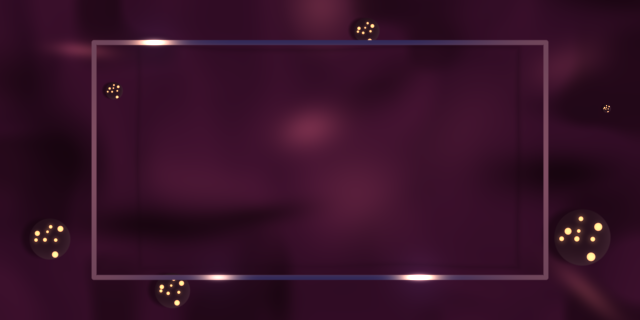
Give the GLSL for this background, as a Shadertoy shader.

```glsl
// Dark plum satin with a glinting metal frame and glossy spheres.
const vec3 PLUM = vec3(0.185, 0.045, 0.140);
const vec3 WINE = vec3(0.270, 0.073, 0.195);
const vec3 SHADE = vec3(0.080, 0.015, 0.050);
const vec3 ROSE = vec3(0.250, 0.130, 0.130);
const vec3 METAL = vec3(0.470, 0.290, 0.370);
const vec3 INDIGO = vec3(0.230, 0.180, 0.360);
const vec3 GOLD = vec3(1.000, 0.760, 0.430);
const vec2 FRAME_CENTRE = vec2(1.0, 0.5);
const vec2 FRAME_HALF = vec2(0.706, 0.367);
const float FRAME_WIDTH = 0.0078;
const int LIGHTS = 8, DARKS = 8, BALLS = 6, LAMPS = 8, GLINTS = 3;

// Soft ellipses: centre, radii; then angle, strength
const vec4 LIGHT[LIGHTS] = vec4[LIGHTS](
    vec4(1.01, 0.99, 0.10, 0.11), vec4(0.97, 0.60, 0.10, 0.065),
    vec4(0.26, 0.84, 0.09, 0.025), vec4(1.12, 0.39, 0.13, 0.15),
    vec4(1.77, 0.80, 0.11, 0.06), vec4(1.83, 0.09, 0.12, 0.035),
    vec4(0.62, 0.42, 0.20, 0.08), vec4(1.42, 0.58, 0.20, 0.13));
const vec2 LIGHT_TURN[LIGHTS] = vec2[LIGHTS](
    vec2(0.0, 0.75), vec2(0.2, 0.85), vec2(-0.1, 0.85), vec2(0.6, 0.40),
    vec2(0.4, 0.45), vec2(-0.7, 0.80), vec2(-0.2, 0.20), vec2(0.7, 0.16));
const vec4 DARK[DARKS] = vec4[DARKS](
    vec4(1.74, 0.44, 0.18, 0.065), vec4(0.48, 0.30, 0.24, 0.055),
    vec4(0.78, 0.32, 0.19, 0.040), vec4(0.20, 0.52, 0.16, 0.10),
    vec4(0.04, 0.76, 0.13, 0.10), vec4(1.92, 0.99, 0.22, 0.06),
    vec4(1.20, 0.73, 0.16, 0.07), vec4(0.87, 0.06, 0.05, 0.12));
const vec2 DARK_TURN[DARKS] = vec2[DARKS](
    vec2(0.0, 0.90), vec2(-0.1, 0.85), vec2(0.15, 0.65), vec2(-0.8, 0.75),
    vec2(-0.5, 0.60), vec2(-0.2, 0.75), vec2(0.6, 0.35), vec2(0.1, 0.55));
// Spheres: centre, radius
const vec3 BALL[BALLS] = vec3[BALLS](
    vec3(1.146, 0.904, 0.040), vec3(0.357, 0.716, 0.027),
    vec3(1.896, 0.661, 0.013), vec3(0.156, 0.253, 0.064),
    vec3(1.820, 0.258, 0.088), vec3(0.539, 0.092, 0.055));
// Reflected lamps: position and size in sphere radii
const vec3 LAMP[LAMPS] = vec3[LAMPS](
    vec3(-0.20, -0.10, 0.09), vec3(0.33, -0.05, 0.08),
    vec3(0.50, 0.43, 0.14), vec3(0.30, -0.75, 0.15),
    vec3(-0.58, 0.22, 0.12), vec3(0.02, 0.62, 0.08),
    vec3(-0.68, -0.08, 0.08), vec3(-0.08, 0.28, 0.06));
// Frame glints: centre, strength
const vec3 GLINT[GLINTS] = vec3[GLINTS](
    vec3(0.482, 0.868, 0.9), vec3(1.310, 0.133, 1.15), vec3(0.682, 0.133, 0.6));

float hash(vec2 p) { return fract(sin(dot(p, vec2(127.1, 311.7))) * 43758.5); }

float noise(vec2 p) {
    vec2 i = floor(p), f = fract(p);
    f = f * f * (3.0 - 2.0 * f);
    return mix(mix(hash(i), hash(i + vec2(1, 0)), f.x),
               mix(hash(i + vec2(0, 1)), hash(i + 1.0), f.x), f.y);
}

// Smooth coverage of a signed distance
float fill(float d, float soft) { return 1.0 - smoothstep(-soft, soft, d); }

float ellipse(vec2 p, vec4 shape, float angle) {
    float c = cos(angle), s = sin(angle);
    p -= shape.xy;
    p = vec2(c * p.x + s * p.y, c * p.y - s * p.x) / shape.zw;
    return exp(-dot(p, p));
}

float boxDistance(vec2 p, vec2 halfSize) {
    vec2 d = abs(p) - halfSize;
    return length(max(d, 0.0)) + min(max(d.x, d.y), 0.0);
}

vec3 satin(vec2 p) {
    vec2 warp = vec2(noise(p * 4.0), noise(p * 4.0 + 17.0)) - 0.5;
    vec2 q = p + 0.05 * warp;
    float fold = noise(q * vec2(5.0, 3.0) + 2.5 * warp);
    float inside = 1.0 - smoothstep(-0.25, 0.1, boxDistance(p - FRAME_CENTRE, FRAME_HALF));
    vec3 col = mix(PLUM, WINE, 0.75 * fold + 0.25 * inside - 0.12);
    col = mix(col, SHADE, (1.0 - inside) * 0.55 * smoothstep(0.5, 0.85, noise(q * 6.0 + 8.0)));
    for (int i = 0; i < DARKS; i++)
        col = mix(col, SHADE, DARK_TURN[i].y * ellipse(q, DARK[i], DARK_TURN[i].x));
    for (int i = 0; i < LIGHTS; i++)
        col += ROSE * LIGHT_TURN[i].y * ellipse(p + 0.02 * warp, LIGHT[i], LIGHT_TURN[i].x);
    // Rippled shadow of the frame
    float ripple = abs(boxDistance(p + 0.03 * warp - vec2(1.03, 0.508), vec2(0.59, 0.343)));
    return mix(col, SHADE, 0.5 * fill(ripple, 0.018) * noise(p * 3.0 + 4.0));
}

void mainImage(out vec4 fragColor, in vec2 fragCoord) {
    vec2 p = fragCoord / iResolution.xy * vec2(2.0, 1.0);
    float aa = 1.0 / iResolution.y;
    vec3 col = satin(p);
    // Spheres with shadows, rims and lamp reflections
    for (int i = 0; i < BALLS; i++) {
        float soft = aa / BALL[i].z;
        vec2 b = (p - BALL[i].xy) / BALL[i].z;
        float r = length(b);
        col = mix(col, SHADE, 0.6 * fill(length(b + vec2(0.45, -0.05)) - 0.92, 0.18));
        vec3 body = mix(SHADE, METAL, 0.18 + 0.22 * r * r * smoothstep(-1.0, 1.0, b.x - b.y));
        for (int j = 0; j < LAMPS; j++) {
            vec2 jitter = vec2(hash(vec2(i, j)), hash(vec2(j, i + 9))) - 0.5;
            float d = length(b - LAMP[j].xy - 0.15 * jitter);
            body += GOLD * (fill(d - LAMP[j].z, soft) + 0.2 * exp(-40.0 * d * d));
        }
        col = mix(col, body, fill(r - 1.0, soft));
    }
    // Metal frame, bluer along its horizontal bars
    vec2 f = p - FRAME_CENTRE;
    float bar = smoothstep(0.34, 0.37, abs(f.y)) * (1.0 - smoothstep(0.25, 0.72, abs(f.x)));
    vec3 metal = mix(METAL, INDIGO, bar) + 0.12 * ROSE * cos(f.y * 8.0);
    float cover = fill(abs(boxDistance(f, FRAME_HALF)) - FRAME_WIDTH, aa);
    col = mix(col, metal, cover);
    for (int i = 0; i < GLINTS; i++) {
        vec2 g = p - GLINT[i].xy;
        float streak = cover * exp(-260.0 * g.x * g.x) * step(abs(g.y), 0.03);
        float core = exp(-dot(g * g, vec2(900.0, 9000.0)));
        col += GLINT[i].z * (streak * GOLD + core * vec3(0.7, 0.6, 0.55)
             + 0.16 * INDIGO * exp(-150.0 * dot(g, g)));
    }
    fragColor = vec4(clamp(col, 0.0, 1.0), 1.0);
}
```
